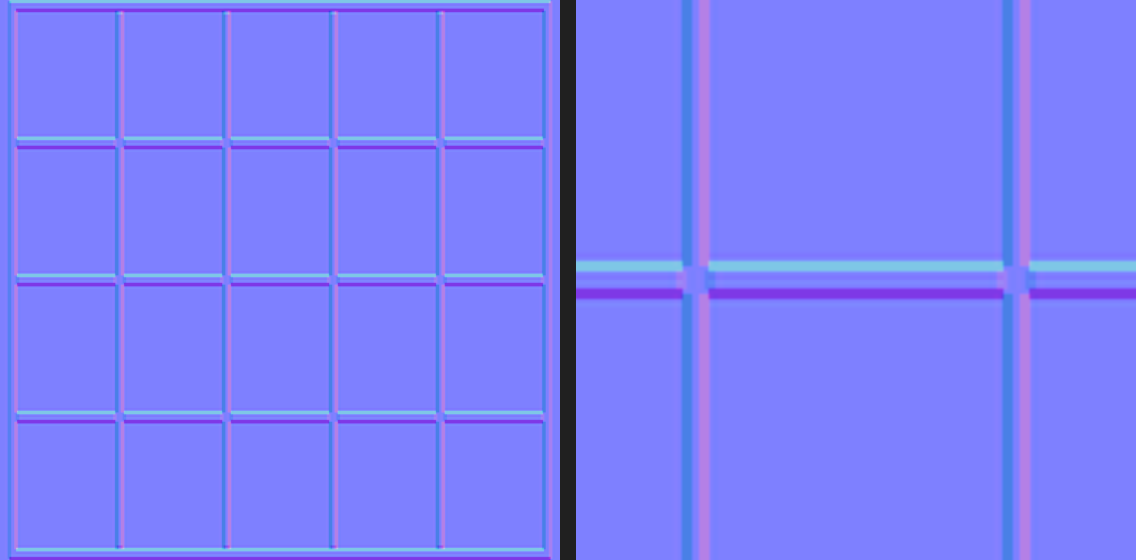
Left: the whole. Right: its middle third, enlarged.
A WebGL 1 fragment shader for this texture map:

```glsl
precision mediump float;
// Tangent-space normal map of a paned lattice: 5 columns by 4 rows in a frame.
// Every bar is a pair of opposed bevel lines; their signed slopes are summed
// as a 2D vector and then encoded as a normal colour.

uniform vec2 u_resolution;

#define PANES vec2(5.0, 4.0)
#define PITCH vec2(0.1909, 0.2448)      // spacing of bar centres
#define BAR_HALF vec2(0.0052, 0.0082)   // bar centre to bevel line
#define FRAME_HALF_X 0.0059             // same, for the upright frame sides
#define CAP vec2(0.0085, 0.0122)        // bar centre to the end caps abutting it
#define CAP_STRENGTH 0.55
#define OUTER_STRENGTH 0.75             // outermost upright bevels are fainter
#define LINE_HALF 0.0032
#define SOFT 0.0014
#define HALO 0.12
#define TILT vec2(0.21, 0.28)           // colour shift at full slope
#define FLAT_COLOR vec3(0.495, 0.50, 1.0)

// Soft line with a faint opposite lobe on either side
float bevel(float d) {
  d = abs(d);
  float core = 1.0 - smoothstep(LINE_HALF - SOFT, LINE_HALF + SOFT, d);
  float lobe = smoothstep(LINE_HALF + SOFT, 2.0 * LINE_HALF, d)
             * (1.0 - smoothstep(2.0 * LINE_HALF, 3.0 * LINE_HALF, d));
  return core - HALO * lobe;
}

// 1 where x is below the limit
float below(float x, float limit) {
  return 1.0 - smoothstep(limit - SOFT, limit + SOFT, x);
}

void main() {
  vec2 uv = gl_FragCoord.xy / u_resolution;
  vec2 centred = uv - 0.5;

  // Nearest bar in each direction, and signed offset from its centre
  vec2 grid = centred / PITCH + 0.5 * PANES;
  vec2 index = clamp(floor(grid + 0.5), vec2(0.0), PANES);
  vec2 offset = (grid - index) * PITCH;
  vec2 dist = abs(offset);
  vec2 side = vec2(offset.x < 0.0 ? -1.0 : 1.0, offset.y < 0.0 ? -1.0 : 1.0);

  // Frame bars, and which of their faces points outwards
  vec2 outward = sign(index - 0.5 * PANES);
  vec2 isFrame = step(0.5 * PANES - 0.25, abs(index - 0.5 * PANES));
  vec2 isOuter = isFrame * step(0.0, side * outward);
  vec2 barHalf = vec2(mix(BAR_HALF.x, FRAME_HALF_X, isFrame.x), BAR_HALF.y);

  // Extents of the frame's outer and inner rectangles
  vec2 frameHalf = vec2(FRAME_HALF_X, BAR_HALF.y);
  vec2 reach = abs(centred);
  vec2 outerHalf = 0.5 * PANES * PITCH + frameHalf;
  vec2 innerHalf = outerHalf - 2.0 * frameHalf;
  vec2 inOuter = vec2(below(reach.x, outerHalf.x), below(reach.y, outerHalf.y));
  vec2 inInner = vec2(below(reach.x, innerHalf.x), below(reach.y, innerHalf.y));

  // Uprights break at each crossing; the frame's outer side runs through
  float uprightRun = inInner.y * (1.0 - below(dist.y, BAR_HALF.y));
  uprightRun = mix(uprightRun, OUTER_STRENGTH * inOuter.y, isOuter.x);

  // Crossbars stop short of the uprights; frame rails are unbroken
  float crossRun = inInner.x * (1.0 - below(dist.x, 0.9 * CAP.x));
  float railRun = mix(inInner.x, inOuter.x, isOuter.y);
  crossRun = mix(crossRun, railRun, isFrame.y);

  vec2 slope = side * vec2(bevel(dist.x - barHalf.x) * uprightRun,
                           bevel(dist.y - barHalf.y) * crossRun);

  // End caps of crossbars against uprights, and of uprights against the rails
  float crossCap = bevel(dist.x - CAP.x) * below(dist.y, 0.7 * BAR_HALF.y)
                 * (1.0 - isFrame.y) * (1.0 - isOuter.x);
  float uprightCap = bevel(dist.y - CAP.y) * below(dist.x, BAR_HALF.x)
                   * isFrame.y * (1.0 - isOuter.y) * (1.0 - isFrame.x);
  slope -= CAP_STRENGTH * side * vec2(crossCap, uprightCap);
  slope = clamp(slope, -1.0, 1.0);

  // Encode the slope; steep areas lose blue
  float steep = min(length(slope), 1.0);
  vec3 color = FLAT_COLOR + vec3(TILT * slope, -0.10 * steep * steep);
  gl_FragColor = vec4(color, 1.0);
}
```
